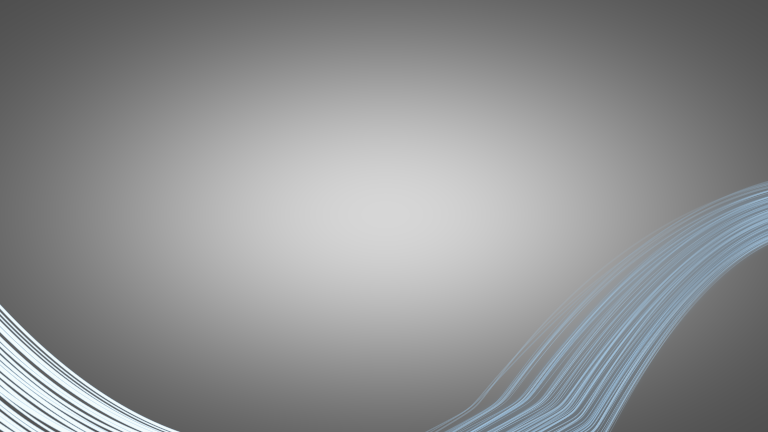
Give the GLSL for this background, as a Shadertoy shader.

```glsl
#define RIGHT_STRANDS 64
#define LEFT_STRANDS 24
#define CENTRE_GREY 0.84
#define EDGE_GREY 0.285
#define ICE_BLUE vec3(0.70, 0.83, 0.93)
#define STEEL_BLUE vec3(0.50, 0.63, 0.74)
#define FROST_WHITE vec3(0.95, 0.985, 0.99)
#define HAZE_WIDTH 0.010
#define HAZE_ALPHA 0.07

float hash(float n) {
    return fract(sin(n * 127.1) * 43758.5453);
}

// Coverage of a line, given distance and half width in canvas heights
float lineMask(float dist, float halfWidth) {
    return clamp((halfWidth - dist) * iResolution.y + 0.5, 0.0, 1.0);
}

vec3 backdrop(vec2 uv) {
    vec2 q = (uv - vec2(0.502, 0.503)) * 2.0;
    float r2 = dot(q, q);
    float glow = exp(-1.25 * r2 - 0.15 * r2 * r2);
    return vec3(mix(EDGE_GREY, CENTRE_GREY, glow));
}

// Height and slope of a right-hand strand; t runs from upper to lower edge
vec2 rightCurve(float x, float aspect, float t) {
    float u = aspect - x;
    float a = mix(0.25, 0.48, t);
    float b = mix(0.75, 1.9, t);
    float arc = mix(0.579, 0.433, t) - a * u - b * u * u;
    float foot = (x - aspect + 0.783 - 0.45 * t) * 0.55;
    // Smooth maximum flares the foot outwards
    float gap = arc - foot;
    float soft = sqrt(gap * gap + 0.0002);
    float slope = mix(0.55, a + 2.0 * b * u, 0.5 + 0.5 * gap / soft);
    return vec2(0.5 * (arc + foot + soft), slope);
}

vec3 rightStream(vec3 col, vec2 p, float aspect) {
    float bright = 1.0 - 0.62 * smoothstep(0.08, 0.42, p.y);
    bright += 0.4 * smoothstep(aspect - 0.13, aspect, p.x);
    for (int i = 0; i < RIGHT_STRANDS; i++) {
        float id = float(i) + 1.0;
        float t = (id - 0.5 + 0.8 * (hash(id) - 0.5)) / float(RIGHT_STRANDS);
        // Slow drift lets neighbours cross
        t += 0.035 * sin(p.x * 5.0 + 6.28 * hash(id + 31.0));
        vec2 curve = rightCurve(p.x, aspect, t);
        float d = abs(p.y - curve.x) / sqrt(1.0 + curve.y * curve.y);
        float core = smoothstep(0.0, 0.25, t) * (1.0 - smoothstep(0.85, 1.05, t));
        float pick = hash(id + 67.0);
        float width = mix(0.0006, 0.0021, pick * pick);
        float haze = HAZE_ALPHA * core * exp(-d * d / (HAZE_WIDTH * HAZE_WIDTH));
        col = mix(col, STEEL_BLUE, haze);
        float alpha = bright * mix(0.35, 0.85, hash(id + 11.0)) * mix(0.55, 1.0, core);
        vec3 tint = mix(STEEL_BLUE, ICE_BLUE, 0.35 + 0.65 * hash(id + 5.0));
        col = mix(col, tint, lineMask(d, width) * min(alpha, 1.0));
    }
    return col;
}

vec3 leftStream(vec3 col, vec2 p) {
    float x = min(p.x, 0.62);
    float top = 0.299 - 1.08 * x + 0.87 * x * x;
    float slope = 1.08 - 1.74 * x;
    for (int i = 0; i < LEFT_STRANDS; i++) {
        float id = float(i) + 101.0;
        float t = (float(i) + 0.6 * hash(id)) / float(LEFT_STRANDS);
        float spread = 0.36 * (1.0 - 1.35 * x);
        float wave = 0.007 * t * sin(11.0 * x + 6.28 * hash(id + 9.0));
        float d = abs(p.y - top + t * spread + wave) / sqrt(1.0 + slope * slope);
        float width = mix(0.0014, 0.0046, hash(id + 23.0)) * mix(0.6, 1.0, smoothstep(0.0, 0.2, t));
        // Blue rim under a white core
        col = mix(col, ICE_BLUE, 0.75 * lineMask(d, width + 0.001));
        col = mix(col, FROST_WHITE, lineMask(d, width));
    }
    return col;
}

void mainImage(out vec4 fragColor, in vec2 fragCoord) {
    vec2 p = fragCoord / iResolution.y;
    float aspect = iResolution.x / iResolution.y;
    vec3 col = backdrop(fragCoord / iResolution.xy);
    col = rightStream(col, p, aspect);
    col = leftStream(col, p);
    fragColor = vec4(col, 1.0);
}
```
